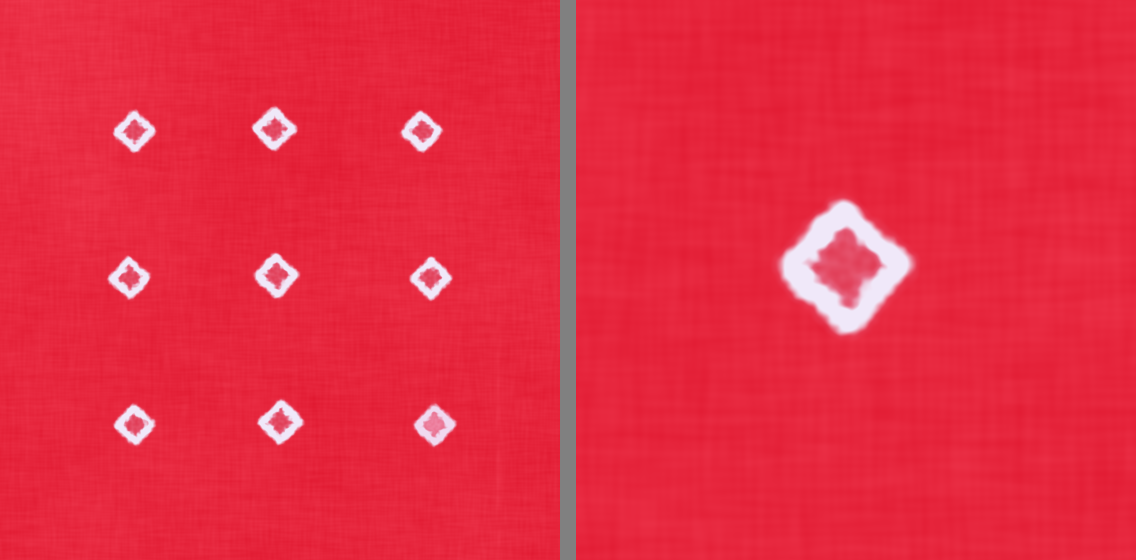
Left, the full canvas; right, a detail of the centre.
This pattern is drawn by a WebGL 1 fragment shader. Its source:

```glsl
precision highp float;

// Tie-dyed red cotton with a three by three grid of pale resist diamonds.
// Each diamond is a rounded box turned 45 degrees, with noise on its rims and
// a ragged dyed core; stretched gradient noise gives the woven threads.

uniform vec2 u_resolution;

vec2 hashGradient(vec2 cell) {
  float angle = 6.2832 * fract(sin(dot(cell, vec2(127.1, 311.7))) * 43758.5);
  return vec2(cos(angle), sin(angle));
}

float gradientNoise(vec2 p) {
  vec2 i = floor(p);
  vec2 f = p - i;
  vec2 u = f * f * f * (f * (f * 6.0 - 15.0) + 10.0);
  float a = dot(hashGradient(i), f);
  float b = dot(hashGradient(i + vec2(1.0, 0.0)), f - vec2(1.0, 0.0));
  float c = dot(hashGradient(i + vec2(0.0, 1.0)), f - vec2(0.0, 1.0));
  float d = dot(hashGradient(i + 1.0), f - 1.0);
  return mix(mix(a, b, u.x), mix(c, d, u.x), u.y);
}

float roundedBox(vec2 p, vec2 halfSize, float radius) {
  vec2 q = abs(p) - halfSize + radius;
  return length(max(q, 0.0)) + min(max(q.x, q.y), 0.0) - radius;
}

// Hand-tied centre of a knot; id runs from -1 to 1 on both axes
vec2 knotCentre(vec2 id) {
  float x = 0.4935 + 0.269 * id.x + 0.007 * id.x * id.x
          - 0.006 * id.y * (1.0 + id.x) + id.y * id.y * (0.002 - 0.007 * id.x);
  float y = 0.508 + 0.262 * id.y - 0.005 * id.x * id.x;
  return vec2(x, y);
}

vec3 dyedCloth(vec2 p) {
  float clouds = gradientNoise(p * 3.0 + 4.0) + 0.6 * gradientNoise(p * 9.0);
  float threads = gradientNoise(p * vec2(26.0, 210.0))
                + gradientNoise(p * vec2(190.0, 24.0) + 31.0);
  float slubs = gradientNoise(p * vec2(10.0, 75.0) + 7.0)
              + 0.7 * gradientNoise(p * vec2(75.0, 9.0) + 17.0);
  float worn = 0.028 * clouds + 0.024 * threads + 0.022 * slubs;
  worn += 0.04 * smoothstep(0.6, 0.0, p.x) * smoothstep(0.2, 1.0, p.y);

  // Faint vertical fold
  float fold = exp(-pow((p.x - 0.89) / 0.005, 2.0)) * smoothstep(0.8, 0.1, p.y);
  worn += fold * (0.03 + 0.04 * gradientNoise(p * vec2(50.0, 35.0)));
  return vec3(0.902, 0.143, 0.233) + worn * vec3(0.45, 1.0, 0.95);
}

void main() {
  vec2 p = gl_FragCoord.xy / u_resolution;
  float pixel = 1.0 / min(u_resolution.x, u_resolution.y);
  vec3 color = dyedCloth(p);

  // Noise shared by all rims
  float frays = gradientNoise(p * 150.0);
  float lumps = gradientNoise(p * 50.0 + 3.0);
  float bites = gradientNoise(p * 75.0 + 19.0);

  for (int row = -1; row <= 1; row++) {
    for (int col = -1; col <= 1; col++) {
      vec2 id = vec2(float(col), float(row));
      vec2 offset = p - knotCentre(id);
      vec2 variation = hashGradient(id + 5.0);
      float middle = 1.0 - abs(id.x);
      float paler = step(1.5, id.x - id.y);

      // Lean and size differ a little from knot to knot
      float angle = 0.7854 + 0.07 * variation.x;
      float c = cos(angle);
      float s = sin(angle);
      vec2 q = mat2(c, -s, s, c) * offset;
      vec2 halfSize = vec2(0.0284, 0.0278) + 0.0025 * middle
                    + 0.0008 * variation.yx;

      float rim = roundedBox(q, halfSize, 0.009) + 0.0032 * lumps + 0.002 * frays;
      float core = roundedBox(q - 0.001 * variation, halfSize * 0.54, 0.002)
                 + 0.005 * bites + 0.004 * frays;

      // Pink bleed, undyed ring, then the partly dyed core
      float halo = 0.35 * smoothstep(0.006, 0.0, rim);
      color = mix(color, vec3(0.90, 0.40, 0.52), halo);
      vec3 white = mix(vec3(0.942, 0.91, 0.975), vec3(0.94, 0.85, 0.94), paler);
      float soft = 0.0024 + 0.5 * pixel;
      color = mix(color, white, smoothstep(soft, -soft, rim));

      vec3 dye = mix(vec3(0.89, 0.28, 0.38), vec3(0.93, 0.50, 0.62), paler);
      dye += vec3(0.02, 0.08, 0.08) * frays;
      dye = mix(dye, vec3(0.90, 0.44, 0.56), 0.7 * smoothstep(-0.007, 0.0, core));
      color = mix(color, dye, smoothstep(soft, -soft, core));
    }
  }

  gl_FragColor = vec4(clamp(color, 0.0, 1.0), 1.0);
}
```
